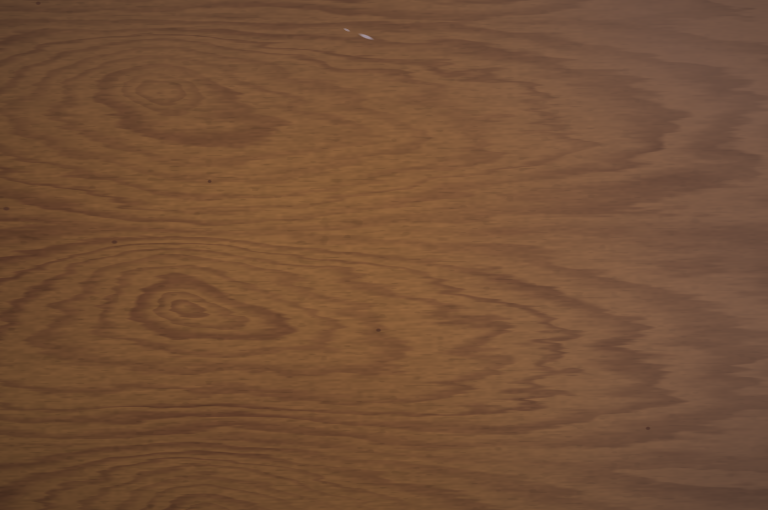
Reproduce this texture procedurally as a Shadertoy shader.

```glsl
// Varnished wood veneer: stacked leaves of cathedral grain, each with an oval knot.
// A height field of nested arches is sliced into broken, uneven growth rings, then
// covered with fine fibres, a few specks, a cool sheen and a vignette.

const vec3 LIGHT_WOOD = vec3(0.512, 0.352, 0.213);
const vec3 DARK_WOOD  = vec3(0.388, 0.246, 0.168);
const vec3 SHEEN      = vec3(0.505, 0.382, 0.340);
const vec3 SPECK      = vec3(0.25, 0.15, 0.13);
const vec3 CHIP       = vec3(0.66, 0.61, 0.66);

const float LEAF_HEIGHT = 0.425;   // height of one veneer leaf
const float LEAF_BASE   = 0.118;   // lower edge of a leaf
const float AXIS        = 0.42;    // centre of the arches inside a leaf
const float KNOT_LIFT   = 0.22;    // how far the knot sits above the axis
const vec2  KNOT_SIZE   = vec2(0.085, 0.042);
const float KNOT_RINGS  = 2.0;     // extra rings packed into the knot
const float RINGS_LEFT  = 10.0;    // rings per unit length
const float RINGS_RIGHT = 6.0;
const float RINGS_ACROSS = 7.0;    // rings from axis to leaf edge
const float RING_CONTRAST = 0.74;
const float FIBRE_CONTRAST = 0.092;
const int   SPECK_COUNT = 6;

float hash(vec2 p) {
    vec3 q = fract(p.xyx * 0.1031);
    q += dot(q, q.yzx + 33.33);
    return fract((q.x + q.y) * q.z);
}

// Smooth value noise, centred on zero
float noise(vec2 p) {
    vec2 i = floor(p), f = fract(p);
    f = f * f * (3.0 - 2.0 * f);
    float low  = mix(hash(i), hash(i + vec2(1, 0)), f.x);
    float high = mix(hash(i + vec2(0, 1)), hash(i + vec2(1, 1)), f.x);
    return mix(low, high, f.y) - 0.5;
}

// Growth ring number at a point
float ringField(vec2 p) {
    float dx = p.x - (0.405 - 0.115 * p.y);
    float wave = 0.14 * noise(vec2(p.x * 2.2, p.y * 1.5 + 4.0)) + 0.06 * dx;
    float v = fract((p.y - LEAF_BASE) / LEAF_HEIGHT + wave);

    // The axis bends up to the knot; h grows from axis to leaf edge
    float axis = AXIS + KNOT_LIFT * exp(-dx * dx * 14.0);
    float h = v > axis ? (v - axis) / (1.0 - axis) : (axis - v) / axis;
    float across = mix(h, h * h, 0.8);
    float along = sqrt(dx * dx + 0.0016) * mix(RINGS_LEFT, RINGS_RIGHT, smoothstep(-0.1, 0.15, dx));

    // Arches flatten into long parallel lines towards the leaf edge
    float field = along * (1.0 - 0.88 * across) + RINGS_ACROSS * across;
    vec2 toKnot = vec2(dx, (v - axis) * LEAF_HEIGHT) / KNOT_SIZE;
    field -= KNOT_RINGS * exp(-length(toKnot));

    // Broad wander, long flames and jagged fibre steps
    field += 1.2 * noise(p * vec2(2.3, 5.0) + 7.0);
    field += 0.80 * noise(p * vec2(4.0, 19.0) + 31.0);
    field += 0.50 * noise(p * vec2(9.0, 52.0) + 53.0);
    field += 0.30 * noise(p * vec2(15.0, 120.0) + 71.0);
    field += 0.20 * noise(p * vec2(32.0, 240.0) + 91.0);
    return field + 0.9 * noise(vec2(field * 0.8, 2.5));
}

// Darkness of the late wood: slow rise, quicker end, each ring its own
float ringTone(float field) {
    float t = fract(field);
    float ring = floor(field);
    float strength = mix(0.35, 1.0, hash(vec2(ring, 3.0)));
    float start = 0.45 * hash(vec2(ring, 8.0));
    return strength * smoothstep(start, 0.78, t) * (1.0 - smoothstep(0.80, 1.0, t));
}

// Fine, slightly tilted streaks in three sizes
float fibres(vec2 p) {
    vec2 q = vec2(p.x, p.y - 0.03 * p.x);
    return noise(q * vec2(38.0, 290.0)) + 0.8 * noise(q * vec2(95.0, 230.0) + 19.0)
         + 0.45 * noise(q * vec2(9.0, 120.0) + 43.0);
}

float blob(vec2 p, vec2 centre, vec2 radius) {
    return 1.0 - smoothstep(0.4, 1.4, length((p - centre) / radius));
}

void mainImage(out vec4 fragColor, in vec2 fragCoord) {
    vec2 p = fragCoord / iResolution.y;
    float aspect = iResolution.x / iResolution.y;
    vec2 uv = fragCoord / iResolution.xy;

    // Rings that fade in and out, over uneven stain
    float fade = 0.85 + 0.8 * noise(p * 3.0 + 11.0) + 0.6 * noise(p * vec2(6.0, 34.0) + 61.0);
    float tone = RING_CONTRAST * ringTone(ringField(p)) * fade;
    tone += 0.30 * noise(p * vec2(1.8, 5.0) + 23.0) + 0.12;
    vec3 colour = mix(LIGHT_WOOD, DARK_WOOD, clamp(tone, -0.1, 1.1));

    // Fibres and short dark pores
    colour *= 1.0 + FIBRE_CONTRAST * fibres(p);
    float pores = smoothstep(0.25, 0.45, noise(p * vec2(44.0, 230.0) + 87.0));
    colour *= 1.0 - 0.07 * pores;

    // Cool sheen at the right and the top, darker edges
    float sheen = 0.62 * smoothstep(0.45, 1.05, uv.x) + 0.30 * smoothstep(0.6, 1.05, uv.y);
    colour = mix(colour, SHEEN * (1.0 - 0.24 * tone), min(sheen, 0.72));
    vec2 fromCentre = uv - vec2(0.57, 0.55);
    colour *= 1.055 - 0.58 * dot(fromCentre, fromCentre);

    // Scattered specks and one pale chip
    for (int i = 0; i < SPECK_COUNT; i++) {
        float id = float(i);
        vec2 centre = vec2(aspect * hash(vec2(id, 5.0)), hash(vec2(id, 9.0)));
        vec2 radius = mix(vec2(0.003), vec2(0.008, 0.004), hash(vec2(id, 13.0)));
        colour = mix(colour, SPECK, 0.6 * blob(p, centre, radius));
    }
    vec2 q = p - vec2(0.718, 0.928);
    q.y += 0.35 * q.x;
    colour = mix(colour, CHIP, 0.85 * blob(q, vec2(0.0), vec2(0.013, 0.0035)));
    colour = mix(colour, CHIP, 0.6 * blob(q, vec2(-0.038, 0.0), vec2(0.006, 0.0025)));

    fragColor = vec4(colour, 1.0);
}
```
